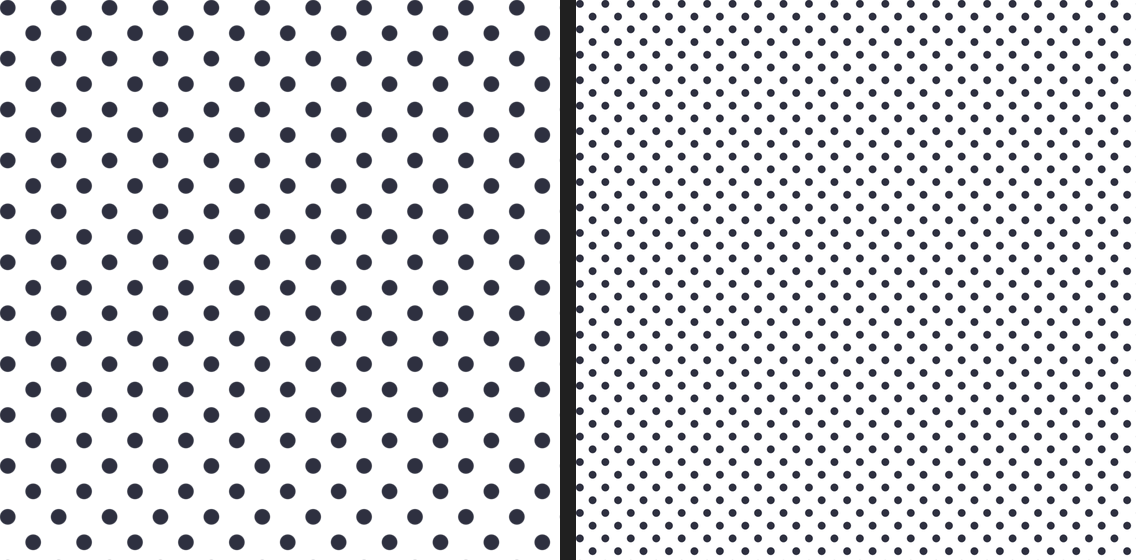
Left, the tile; right, the same tile 2 across and 2 down.
Give the GLSL for this pattern, as a three.js fragment shader.

```glsl
// Navy polka dots on white, in staggered rows.
// Two square lattices of 11 by 11 dots, half a cell apart, are joined by
// taking the distance to the nearest dot centre; whole repeats make it tile.
varying vec2 vUv;

// Distance from p to the nearest whole-number lattice point.
float latticeDistance(vec2 p) {
  return length(fract(p + 0.5) - 0.5);
}

void main() {
  // Cell units, measured from the centre of the top left dot.
  vec2 cell = vec2(vUv.x, 1.0 - vUv.y) * 11.0 - 0.152;

  // Main lattice and the one shifted by half a cell.
  float toCentre = min(latticeDistance(cell), latticeDistance(cell - 0.5));

  // Round dot with a softened rim.
  float dotMask = 1.0 - smoothstep(-0.016, 0.016, toCentre - 0.153);

  vec3 white = vec3(1.0);
  vec3 navy = vec3(0.18, 0.19, 0.25);
  gl_FragColor = vec4(mix(white, navy, dotMask), 1.0);
}
```
